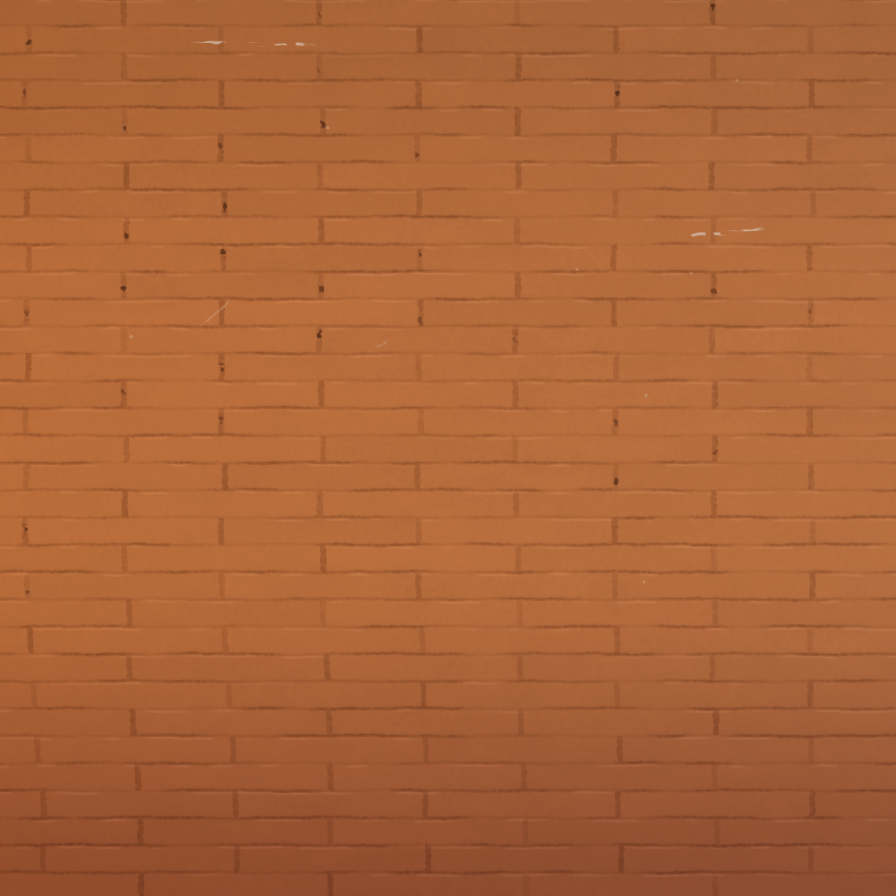
Give the GLSL for this texture, as a Shadertoy shader.

```glsl
// Painted orange wall of long thin bricks in running bond, with faint joints, chips and scuffs.
#define ROWS 32.8          // courses per canvas height
#define PITCH 0.2188       // brick length, joint included
#define SHIFT 0.030        // first head joint of the odd courses
#define BED_HALF 0.0012    // half width of horizontal joints
#define HEAD_HALF 0.0028   // half width of vertical joints
#define CHIP_SHARE 0.27    // share of head joints with a dark chip
#define TOP_COLOR vec3(0.655, 0.388, 0.216)
#define MID_COLOR vec3(0.718, 0.428, 0.238)
#define BASE_COLOR vec3(0.553, 0.294, 0.182)
#define JOINT_TINT vec3(0.865, 0.825, 0.795)
#define CHIP_COLOR vec3(0.30, 0.15, 0.08)
#define SCUFF_COLOR vec3(0.82, 0.72, 0.64)

float hash(vec2 p) {
    p = fract(p * vec2(0.1231, 0.1347));
    p += dot(p, p.yx + 33.33);
    return fract((p.x + p.y) * p.x * 47.3);
}

float noise(vec2 p) {
    vec2 i = floor(p), f = fract(p);
    f = f * f * (3.0 - 2.0 * f);
    return mix(mix(hash(i), hash(i + vec2(1, 0)), f.x),
               mix(hash(i + vec2(0, 1)), hash(i + 1.0), f.x), f.y);
}

// Distance to the nearest scattered point, with that point's random value
vec2 cellular(vec2 p) {
    vec2 cell = floor(p), nearest = vec2(9.0, 0.0);
    for (int y = -1; y <= 1; y++)
    for (int x = -1; x <= 1; x++) {
        vec2 c = cell + vec2(x, y);
        vec2 point = c + vec2(hash(c + 3.7), hash(c + 51.3));
        float d = length(p - point);
        if (d < nearest.x) nearest = vec2(d, hash(c + 97.1));
    }
    return nearest;
}

float wobble(float x, float seed) {
    return 0.5 * sin(x * 31.0 + seed * 2.4) + 0.3 * sin(x * 83.0 + seed * 5.1)
         + 0.2 * sin(x * 197.0 + seed * 1.7);
}

// Broken, slightly tilted streak of pale paint
float scuff(vec2 p, vec2 center, float halfLength, float tilt) {
    vec2 d = p - center;
    d.y -= tilt * d.x + 0.0015 * wobble(p.x * 2.0, center.x * 40.0);
    float taper = 1.0 - smoothstep(0.7, 1.0, abs(d.x) / halfLength);
    float broken = smoothstep(0.40, 0.70, noise(p * vec2(120.0, 300.0)));
    return taper * broken * (1.0 - smoothstep(0.0005, 0.0028, abs(d.y)));
}

void mainImage(out vec4 fragColor, in vec2 fragCoord) {
    vec2 p = fragCoord / iResolution.y;
    p.y = 1.0 - p.y;                       // measured downward from the top
    float aa = 0.8 / iResolution.y;

    // Courses and bricks; the lower left of the wall drifts to the right
    float drift = 0.019 * smoothstep(0.58, 0.95, p.y) * (1.0 - p.x);
    float course = p.y * ROWS + 0.06;
    float bed = floor(course + 0.5);
    float bedY = (course - bed) / ROWS + 0.0011 * wobble(p.x, bed);
    float row = bedY < 0.0 ? bed - 1.0 : bed;
    float along = (p.x - drift - SHIFT) / PITCH - 0.5 * mod(row + 1.0, 2.0);
    float head = floor(along + 0.5);
    vec2 headId = vec2(head, row) + 20.0;
    float headX = (along - head - 0.022 * (hash(headId) - 0.5)) * PITCH;
    vec2 brickId = vec2(headX < 0.0 ? head - 1.0 : head, row) + 70.0;

    // Wall tone, brick tint and mottled paint
    vec3 color = mix(TOP_COLOR, MID_COLOR, smoothstep(-0.05, 0.36, p.y));
    color = mix(color, BASE_COLOR, smoothstep(0.60, 1.06, p.y));
    color += vec3(-0.008, 0.010, 0.026) * (p.x - 0.5);
    color *= 1.0 + 0.026 * (hash(brickId) - 0.5);
    color *= 1.0 + 0.022 * (noise(p * vec2(22.0, 50.0)) - 0.5)
                 + 0.022 * (noise(p * 240.0) - 0.5);

    // Joints with rough edges and uneven depth
    float rough = noise(p * 330.0) - 0.5;
    float bedDepth = 0.25 + 0.85 * smoothstep(0.2, 0.9, noise(vec2(p.x * 24.0, bed * 7.3)));
    float headDepth = 0.40 + 0.65 * hash(headId + 9.0);
    float bedEdge = abs(bedY) - BED_HALF - 0.0009 * rough;
    float headEdge = abs(headX) - HEAD_HALF - 0.0016 * rough;
    float bedMask = bedDepth * (1.0 - smoothstep(-aa, aa + 0.0008, bedEdge));
    float headMask = headDepth * (1.0 - smoothstep(-aa, aa + 0.0008, headEdge));
    color *= mix(vec3(1.0), JOINT_TINT, max(bedMask, headMask) * (0.95 + 0.5 * rough));

    // Soft shade above each bed joint, broken light along the brick edge below
    color *= 1.0 - 0.03 * bedDepth * smoothstep(-0.006, 0.0, bedY) * step(bedY, 0.0);
    float ridge = 1.0 - smoothstep(0.0004, 0.0015 + aa, abs(bedY - 0.0030));
    color += 0.035 * ridge * smoothstep(0.45, 0.8, noise(vec2(p.x * 40.0, bed * 3.1 + 40.0)));

    // Small dark chips in some head joints, fewer near the bottom
    float chipY = (fract(course) - mix(0.3, 0.8, hash(headId + 31.0))) / ROWS;
    float chipSize = mix(0.4, 1.0, hash(headId + 77.0));
    float chipEdge = length(vec2(headX, chipY * 0.6)) - 0.0023 * chipSize - 0.0040 * rough;
    float hasChip = step(hash(headId + 53.0), CHIP_SHARE * (1.0 - smoothstep(0.5, 0.75, p.y)));
    float chipDark = mix(0.35, 0.85, hash(headId + 11.0));
    color = mix(color, CHIP_COLOR, chipDark * hasChip * (1.0 - smoothstep(-aa, aa + 0.0005, chipEdge)));

    // Pale scuffs and sparse flecks of bare wall
    float pale = scuff(p, vec2(0.288, 0.049), 0.078, 0.01);
    pale = max(pale, scuff(p, vec2(0.803, 0.260), 0.054, -0.08));
    pale = max(pale, 0.3 * scuff(p, vec2(0.240, 0.350), 0.020, -0.9));
    pale = max(pale, 0.3 * scuff(p, vec2(0.422, 0.387), 0.012, -0.5));
    vec2 fleck = cellular(p * 26.0);
    float fleckEdge = fleck.x / 26.0 - 0.0015 - 0.002 * rough;
    pale = max(pale, 0.5 * step(0.988, fleck.y) * (1.0 - smoothstep(-aa, aa, fleckEdge)));
    color = mix(color, SCUFF_COLOR, 0.8 * pale);

    fragColor = vec4(color, 1.0);
}
```
